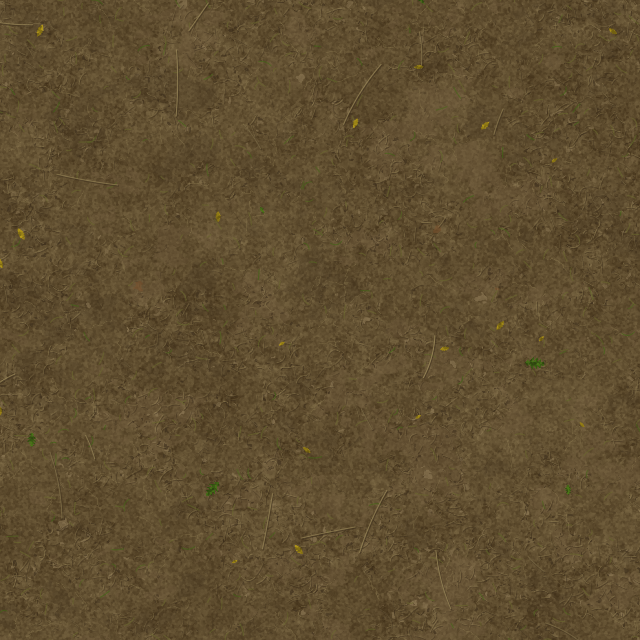
Reproduce this texture procedurally as a Shadertoy shader.

```glsl
// Bare forest soil seen from above: brown earth, gritty debris, root fibres,
// dry twigs and a few fallen leaves. The earth is layered cellular noise;
// the litter is scattered on jittered grids and blended over it.

const vec3 SOIL = vec3(0.374, 0.304, 0.185);
const vec3 SOIL_RAMP = vec3(1.0, 0.97, 0.76);
const vec3 DARK_HUMUS = vec3(0.23, 0.175, 0.105);
const vec3 PALE_CLAY = vec3(0.460, 0.375, 0.255);
const vec3 STONE = vec3(0.56, 0.48, 0.34);
const vec3 STRAW = vec3(0.59, 0.52, 0.34);
const vec3 RUST = vec3(0.47, 0.31, 0.17);
const vec3 OLIVE = vec3(0.42, 0.41, 0.18);
const vec3 GRASS = vec3(0.24, 0.40, 0.07);
const vec3 YELLOW = vec3(0.66, 0.56, 0.08);

vec2 hash2(vec2 p) {
    vec3 q = fract(vec3(p.xyx) * vec3(0.1031, 0.1030, 0.0973));
    q += dot(q, q.yzx + 33.33);
    return fract((q.xx + q.yz) * q.zy);
}

vec2 turn(vec2 p, float angle) {
    float c = cos(angle), s = sin(angle);
    return vec2(c * p.x - s * p.y, s * p.x + c * p.y);
}

// Smooth cellular noise: random cell values blended by distance, about -0.5 to 0.5
float cellNoise(vec2 p) {
    vec2 home = floor(p);
    float sum = 0.0, total = 0.0;
    for (int k = 0; k < 9; k++) {
        vec2 cell = home + vec2(k % 3 - 1, k / 3 - 1);
        vec2 away = p - cell - hash2(cell);
        float weight = exp(-7.0 * dot(away, away));
        sum += weight * hash2(cell + 71.0).x;
        total += weight;
    }
    return sum / total - 0.5;
}

float layeredCells(vec2 p, int octaves, float gain) {
    float sum = 0.0, power = 0.0, amp = 1.0;
    for (int i = 0; i < octaves; i++) {
        sum += amp * cellNoise(p);
        power += amp * amp;
        amp *= gain;
        p = turn(p, 0.9) * 2.1 + 19.0;
    }
    return sum / sqrt(power);
}

float cover(float dist, float px) {
    return 1.0 - smoothstep(-0.5 * px, 0.5 * px, dist);
}

// Fibres, straight at bend = 0: x = coverage, y = random tone
vec2 fibres(vec2 uv, float cells, float reach, float width, float bend, float chance, float seed, float px) {
    vec2 home = floor(uv * cells), best = vec2(0.0);
    for (int k = 0; k < 9; k++) {
        vec2 cell = home + vec2(k % 3 - 1, k / 3 - 1);
        vec2 a = hash2(cell + seed), b = hash2(cell + seed + 57.0);
        vec2 p = turn(uv - (cell + a) / cells, b.x * 6.283);
        float halfLen = reach * mix(0.3, 1.0, b.y);
        p.y += (a.x - a.y) * bend * p.x * p.x / halfLen;
        float dist = length(vec2(max(abs(p.x) - halfLen, 0.0), p.y)) - width;
        float mask = cover(dist, px) * step(hash2(cell + seed + 113.0).x, chance);
        if (mask > best.x) best = vec2(mask, a.y);
    }
    return best;
}

// Blobs or pointed leaves (pointed = 1), edged with lobes: x = coverage, y = tone
vec2 flakes(vec2 uv, float cells, float size, float pointed, float lobes, float chance, float seed, float px) {
    vec2 home = floor(uv * cells), best = vec2(0.0);
    for (int k = 0; k < 9; k++) {
        vec2 cell = home + vec2(k % 3 - 1, k / 3 - 1);
        vec2 a = hash2(cell + seed), b = hash2(cell + seed + 57.0);
        vec2 p = turn(uv - (cell + a) / cells, b.x * 6.283);
        float r = size * mix(0.35, 1.0, b.y);
        float blob = length(p * vec2(1.0, 1.1 + a.x)) - r;
        float x = p.x / r;
        float edge = 0.42 * r * (1.0 - x * x) * (1.0 + lobes * sin(x * 16.0 + abs(p.y) / r * 9.0));
        float dist = mix(blob, max(abs(p.y) - edge, abs(p.x) - r), pointed);
        float mask = cover(dist, px) * step(hash2(cell + seed + 113.0).x, chance);
        if (mask > best.x) best = vec2(mask, a.y);
    }
    return best;
}

void mainImage(out vec4 fragColor, in vec2 fragCoord) {
    vec2 uv = fragCoord / iResolution.y;
    float px = 1.3 / iResolution.y;
    vec2 ragged = uv + 0.008 * vec2(cellNoise(uv * 130.0), cellNoise(uv * 130.0 + 40.0));

    // Earth: faint broad tone, gritty detail, pale clay and dark humus patches
    float broad = layeredCells(uv * 7.0, 3, 0.8);
    float grit = layeredCells(ragged * 65.0, 3, 1.0);
    float grain = cellNoise(uv * 290.0 + 7.0);
    float patches = layeredCells(ragged * vec2(11.0, 15.0) + 31.0, 4, 0.7);
    float clutter = smoothstep(-0.15, 0.2, layeredCells(uv * 15.0 + 83.0, 3, 0.8));
    vec3 color = SOIL + SOIL_RAMP * (0.045 * broad + mix(0.05, 0.10, clutter) * grit + 0.09 * grain);
    color = mix(color, PALE_CLAY, 0.32 * smoothstep(0.22, 0.34, patches));
    color = mix(color, DARK_HUMUS, 0.18 * smoothstep(0.2, 0.4, -patches));

    // Crumbs and stones, with dark gaps beside them
    vec2 shade = vec2(-0.0012, 0.0016);
    vec2 specks = flakes(ragged, 90.0, 0.0030, 0.0, 0.0, 0.45, 11.0, px);
    vec2 crumbs = flakes(ragged, 70.0, 0.0042, 0.0, 0.0, 0.40, 23.0, px);
    vec2 chips = flakes(ragged, 11.0, 0.0095, 0.0, 0.0, 0.15, 37.0, px);
    color = mix(color, DARK_HUMUS, specks.x * mix(0.15, 0.6, clutter));
    color = mix(color, STONE, crumbs.x * crumbs.y * mix(0.12, 0.65, clutter));
    color = mix(color, mix(RUST, STONE, smoothstep(0.2, 0.5, chips.y)), 0.55 * chips.x);

    // Root fibres and grass blades, denser in cluttered areas
    vec2 shadows = fibres(uv + shade, 75.0, 0.011, 0.0006, 0.6, 0.60, 41.0, px);
    vec2 hairs = fibres(uv, 75.0, 0.011, 0.0004, 0.6, 0.60, 41.0, px);
    vec2 roots = fibres(ragged, 30.0, 0.026, 0.0004, 0.4, 0.35, 59.0, px);
    vec2 blades = fibres(uv, 42.0, 0.010, 0.0009, 0.5, 0.28, 67.0, px);
    color = mix(color, DARK_HUMUS, 0.5 * shadows.x * clutter);
    color = mix(color, STRAW, hairs.x * mix(0.08, 0.6, clutter * hairs.y));
    color = mix(color, mix(DARK_HUMUS, STRAW, step(0.35, roots.y)), 0.42 * roots.x);
    color = mix(color, mix(OLIVE, GRASS, smoothstep(0.6, 1.0, blades.y)), 0.6 * blades.x);

    // Dry twigs and fallen leaves
    float twigShadow = fibres(uv + shade, 9.0, 0.055, 0.0011, 0.12, 0.22, 79.0, px).x;
    vec2 twigs = fibres(uv, 9.0, 0.055, 0.0008, 0.12, 0.22, 79.0, px);
    vec2 yellow = flakes(uv, 10.0, 0.0105, 1.0, 0.15, 0.15, 97.0, px);
    vec2 green = flakes(uv, 7.0, 0.0170, 1.0, 0.45, 0.12, 131.0, px);
    color = mix(color, DARK_HUMUS, 0.5 * twigShadow);
    color = mix(color, STRAW, twigs.x * mix(0.45, 0.9, twigs.y));
    color = mix(color, YELLOW * (0.9 + 0.5 * grain), 0.9 * yellow.x);
    color = mix(color, GRASS * (0.9 + 0.6 * grain), 0.9 * green.x);

    fragColor = vec4(color, 1.0);
}
```
